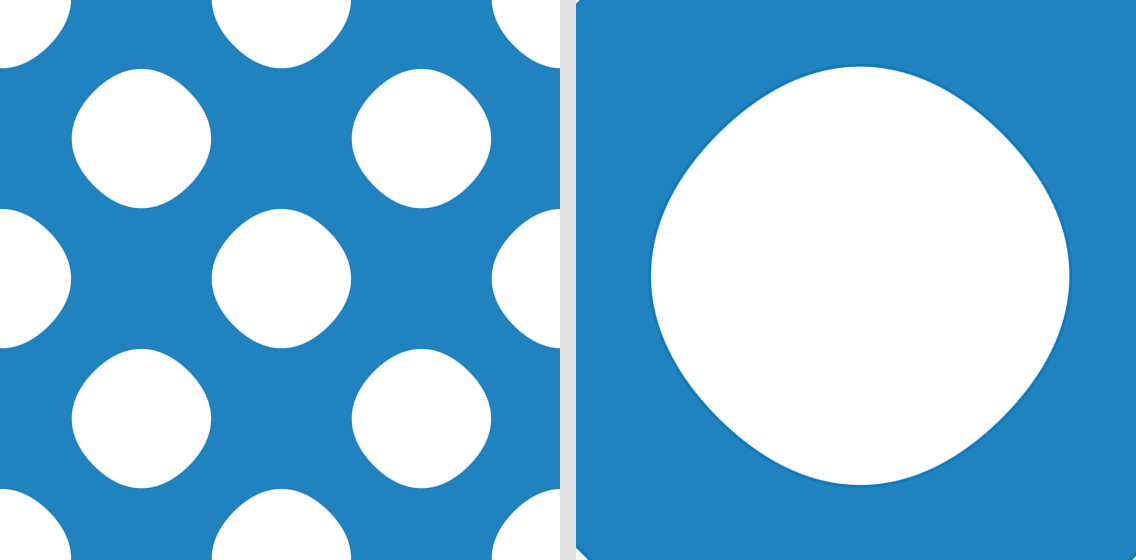
Left: the whole. Right: its middle third, enlarged.
Reproduce this pattern procedurally as a three.js fragment shader.

```glsl
// Staggered white dots, slightly squared toward a diamond, on a flat blue ground.
varying vec2 vUv;

const float REPEATS = 2.0;               // cells across and down, two dots per cell
const vec2 SHIFT = vec2(0.0025);         // offset of the dot lattice
const float RADIUS = 0.122;              // mean dot radius
const float BULGE = 0.0025;              // extra radius along the axes
const float RIM = 0.0016;                // faint darker edge around each dot

const vec3 BLUE = vec3(0.125, 0.508, 0.748);
const vec3 RIM_BLUE = vec3(0.06, 0.47, 0.73);
const vec3 WHITE = vec3(1.0);

// Offset from the nearest point of a square lattice
vec2 latticeOffset(vec2 p, float repeats) {
  return (fract(p * repeats + 0.5) - 0.5) / repeats;
}

// Approximate distance to a dot whose radius varies with cos(4 * angle)
float dotDistance(vec2 p, float radius, float bulge) {
  float r2 = max(dot(p, p), 1e-6);
  float cos4 = 1.0 - 8.0 * p.x * p.x * p.y * p.y / (r2 * r2);
  return sqrt(r2) - radius - bulge * cos4;
}

// Smooth coverage of the region where d is negative
float coverage(float d, float blur) {
  return 1.0 - smoothstep(-blur, blur, d);
}

void main() {
  // Two interleaved lattices, half a cell apart
  vec2 p = vUv - SHIFT;
  vec2 corner = latticeOffset(p, REPEATS);
  vec2 middle = latticeOffset(p + 0.5 / REPEATS, REPEATS);
  float d = min(dotDistance(corner, RADIUS, BULGE),
                dotDistance(middle, RADIUS, BULGE));

  // Ground, rim, then dots
  float blur = max(0.7 * fwidth(d), 1e-5);
  vec3 color = mix(BLUE, RIM_BLUE, coverage(d - RIM, blur));
  color = mix(color, WHITE, coverage(d, blur));
  gl_FragColor = vec4(color, 1.0);
}
```
